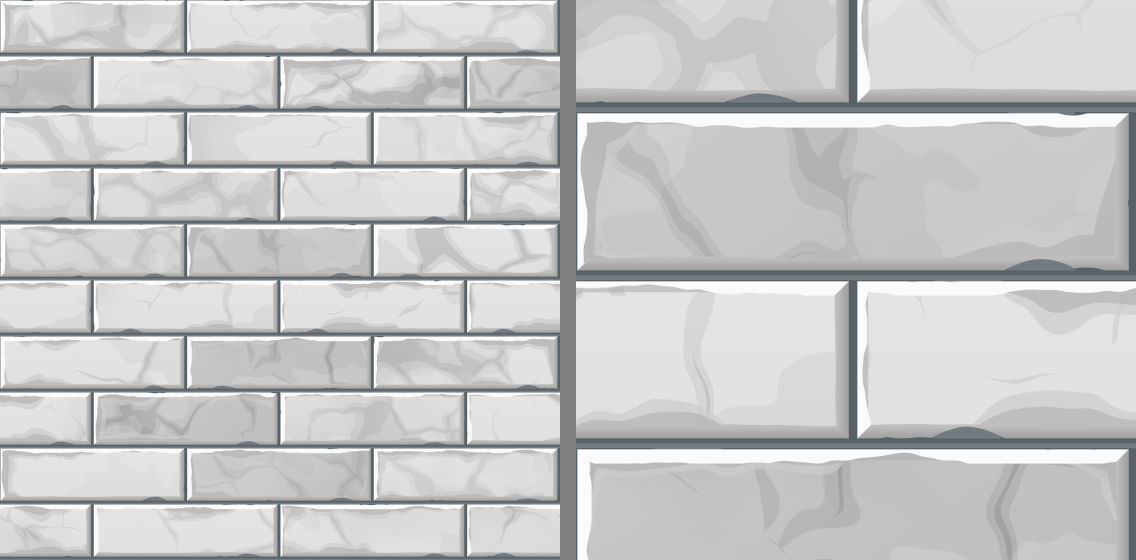
Left: the whole. Right: its middle third, enlarged.
Write a Shadertoy shader that draws this texture.

```glsl
// Worn white bevelled bricks in running bond, with marbled stains and dark grout.

// Layout: bricks across and down; lengths below are in units of one row height
const vec2 TILES = vec2(3.0, 10.0);
const float ASPECT = TILES.y / TILES.x;
const float GROUT_BOTTOM = 0.056;
const float GROUT_RIGHT = 0.043;
const float GROUT_THIN = 0.008;
const float BEVEL = 0.085;

// Wear
const float CHIP_HEIGHT = 0.065;
const float CHIP_HALF_WIDTH = 0.22;
const float WEAR_DEPTH = 0.30;
const float DULL_SHARE = 0.19;
const float CLOUD_DEPTH = 0.055;
const vec2 VEIN_SCALE = vec2(0.9, 1.05);

// Colours
const vec3 FACE = vec3(0.895);
const vec3 DULL = vec3(0.79);
const vec3 STAIN = vec3(0.80);
const vec3 SHADE = vec3(0.69);
const vec3 LIT = vec3(0.98);
const vec3 GROUT_DARK = vec3(0.34, 0.38, 0.40);
const vec3 GROUT_LIGHT = vec3(0.45, 0.48, 0.50);

float pixelSize;

// Antialiased step at zero
float mask(float d) {
    return smoothstep(-pixelSize, pixelSize, d);
}

vec2 hash2(vec2 p) {
    vec2 s = vec2(dot(p, vec2(127.1, 311.7)), dot(p, vec2(269.5, 183.3)));
    return fract(sin(s) * 43758.55);
}

// Layered sines, roughly -1 to 1
float waves(vec2 p) {
    float sum = 0.0, amplitude = 0.5;
    for (int i = 0; i < 4; i++) {
        p = mat2(1.6, 1.2, -1.2, 1.6) * p + 1.7;
        sum += amplitude * sin(p.x + sin(p.y));
        amplitude *= 0.55;
    }
    return sum;
}

// Cellular noise: gap between the two nearest points
float cellGap(vec2 p) {
    vec2 base = floor(p);
    float nearest = 9.0, second = 9.0;
    for (int y = -1; y <= 1; y++)
    for (int x = -1; x <= 1; x++) {
        vec2 cell = base + vec2(x, y);
        float d = length(cell + hash2(cell) - p);
        second = min(second, max(nearest, d));
        nearest = min(nearest, d);
    }
    return second - nearest;
}

// Face tone: soft clouds, flat blotches and a few veins that swell and fade out
vec3 marble(vec2 p, vec2 seed, vec2 random) {
    float dull = step(random.x, DULL_SHARE);
    float strength = mix(0.45, 1.1, random.y);
    vec3 color = mix(FACE, DULL, dull * mix(0.7, 1.0, p.x / ASPECT));
    color -= 0.015 * (1.0 - p.y);
    color -= CLOUD_DEPTH * strength * smoothstep(-0.1, 0.8, waves(p * 0.4 + seed + 6.0));

    vec2 warp = vec2(waves(p * 0.8 + seed), waves(p * 0.8 + seed.yx + 4.0));
    float gap = cellGap(p * VEIN_SCALE + seed + 0.3 * warp);
    float spread = waves(p * 0.45 + seed + 9.0);
    float width = 0.07 + 0.32 * spread;
    float blotch = waves(p * vec2(0.5, 0.7) + 0.2 * warp + seed.yx + 13.0);

    color -= 0.035 * strength * mask(0.4 * (blotch - 0.25));
    color -= 0.050 * strength * mask(width - gap);
    color -= 0.065 * strength * mask(width * 0.65 - 0.04 - gap);
    return color;
}

void mainImage(out vec4 fragColor, in vec2 fragCoord) {
    pixelSize = 0.75 * TILES.y / iResolution.y;

    // Running bond: every other row is shifted by half a brick
    vec2 grid = fragCoord / iResolution.xy * TILES;
    grid.x += 0.5 * (1.0 - mod(floor(grid.y), 2.0));
    vec2 id = floor(grid);
    id.x = mod(id.x, TILES.x);
    vec2 p = fract(grid) * vec2(ASPECT, 1.0);
    vec2 random = hash2(id + 3.0);
    vec2 seed = 20.0 * hash2(id + 17.0);

    // Distances inward from the four sides
    float left = p.x - GROUT_THIN;
    float right = ASPECT - GROUT_RIGHT - p.x;
    float bottom = p.y - GROUT_BOTTOM;
    float top = 1.0 - GROUT_THIN - p.y;
    float litSide = min(left, top);
    float shadeSide = min(right, bottom);
    float edge = min(litSide, shadeSide);
    float teeth = waves(p * 1.9 + seed);

    // Face, then ragged stains heaped against the bevel
    vec3 color = marble(p, seed, random);
    float heap = WEAR_DEPTH * max(0.0, waves(p * vec2(0.9, 0.5) + seed.yx) - 0.15);
    color = mix(color, STAIN, 0.7 * mask(BEVEL + heap - edge) * step(0.001, heap));
    color = mix(color, SHADE, 0.6 * mask(BEVEL + 0.6 * heap - 0.02 - edge));

    // Mitred bevel: broken highlight at top and left, shade at right and bottom
    float isLit = mask(shadeSide - litSide);
    float litWidth = BEVEL * clamp(0.78 + 0.6 * teeth, 0.15, 1.0);
    float shadeWidth = BEVEL * (0.92 + 0.12 * teeth);
    vec3 shadeColor = mix(SHADE - 0.05, SHADE + 0.06, smoothstep(0.0, BEVEL, shadeSide));
    color = mix(color, mix(shadeColor, LIT, isLit), mask(mix(shadeWidth, litWidth, isLit) - edge));

    // Grout, with a chip bitten out of the bottom and rare nicks elsewhere
    float chipCenter = ASPECT * (random.y < 0.75 ? 0.83 : 0.2);
    float chipOffset = (p.x - chipCenter) / CHIP_HALF_WIDTH;
    float chip = CHIP_HEIGHT * max(0.0, 1.0 - chipOffset * chipOffset) * (0.9 + 0.3 * teeth);
    float nick = 0.06 * max(0.0, teeth - 0.68);
    float brick = mask(edge - nick) * mask(bottom - chip);
    float lightGrout = max(mask(GROUT_BOTTOM * 0.5 - p.y), mask(chip - 0.012) * mask(bottom));
    vec3 grout = mix(GROUT_DARK, GROUT_LIGHT, lightGrout);
    fragColor = vec4(mix(grout, color, brick), 1.0);
}
```
